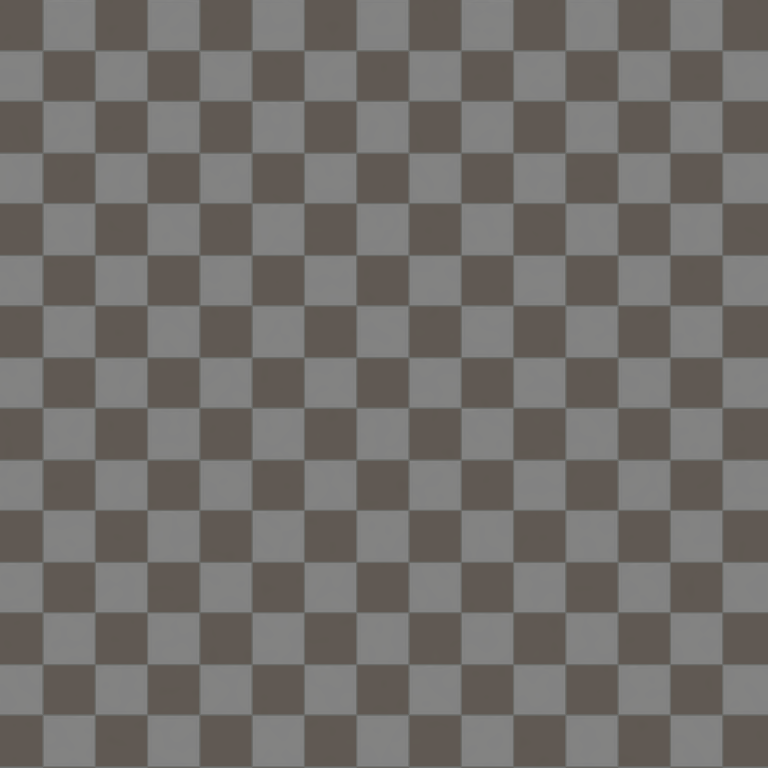
A three.js fragment shader for this pattern:

```glsl
// Checkerboard of warm dark and neutral grey squares with hairline seams and faint edge wear.
#define GRID vec2(14.69, 15.015)
#define GRID_OFFSET vec2(0.177, -0.028)
#define ROW_SWAY 0.008
#define DARK vec3(0.376, 0.349, 0.325)
#define LIGHT vec3(0.512, 0.512, 0.510)
#define SEAM vec3(0.415, 0.422, 0.410)
#define SEAM_HALF_WIDTH 0.0010
#define SEAM_OPACITY 0.8
#define RIM_INSET 0.0045
#define RIM_STRENGTH 0.010
#define WEAR_STRENGTH 0.014
#define MOTTLE_STRENGTH 0.004

varying vec2 vUv;

float hash(vec2 p) {
  vec3 q = fract(p.xyx * 0.1031);
  q += dot(q, q.yzx + 33.33);
  return fract((q.x + q.y) * q.z);
}

vec2 gradientAt(vec2 p) {
  float angle = 6.2832 * hash(p);
  return vec2(cos(angle), sin(angle));
}

float gradientNoise(vec2 p) {
  vec2 i = floor(p), f = fract(p);
  vec2 u = f * f * f * (f * (f * 6.0 - 15.0) + 10.0);
  vec2 e = vec2(0.0, 1.0);
  float low = mix(dot(gradientAt(i), f), dot(gradientAt(i + e.yx), f - e.yx), u.x);
  float high = mix(dot(gradientAt(i + e.xy), f - e.xy), dot(gradientAt(i + e.yy), f - e.yy), u.x);
  return mix(low, high, u.y);
}

void main() {
  // Grid position, with alternate rows very slightly uneven
  vec2 grid = vUv * GRID + GRID_OFFSET;
  grid.y += ROW_SWAY * cos(3.14159 * grid.y);
  vec2 cell = floor(grid);
  vec2 local = fract(grid);

  // Distance to the nearest edge on each axis, in canvas units
  vec2 edge = (0.5 - abs(local - 0.5)) / GRID;
  vec2 aa = 0.5 * fwidth(vUv) + 1e-5;
  float nearest = min(edge.x, edge.y);

  // Alternating squares with smoothed boundaries
  vec2 wave = (1.0 - 2.0 * mod(cell, 2.0)) * clamp(edge / aa, 0.0, 1.0);
  float lightness = 0.5 - 0.5 * wave.x * wave.y;
  vec3 color = mix(DARK, LIGHT, lightness);

  // Faint inner rim and scuffed top edge on the light squares
  float rim = 1.0 - smoothstep(0.0, 0.0015, abs(nearest - RIM_INSET));
  float rimVariation = 0.5 + 0.5 * hash(cell + 7.0);
  color -= RIM_STRENGTH * rim * rimVariation * lightness;
  float scuff = smoothstep(0.0, 0.4, gradientNoise(vUv * vec2(60.0, 220.0)));
  float topBand = smoothstep(0.86, 0.97, local.y);
  color += WEAR_STRENGTH * scuff * topBand * hash(cell) * lightness;

  // Subtle tonal mottling
  color += MOTTLE_STRENGTH * gradientNoise(vUv * 45.0);

  // Hairline seams
  vec2 line = 1.0 - smoothstep(SEAM_HALF_WIDTH - aa, SEAM_HALF_WIDTH + aa, edge);
  color = mix(color, SEAM, SEAM_OPACITY * max(line.x, line.y));

  gl_FragColor = vec4(color, 1.0);
}
```
